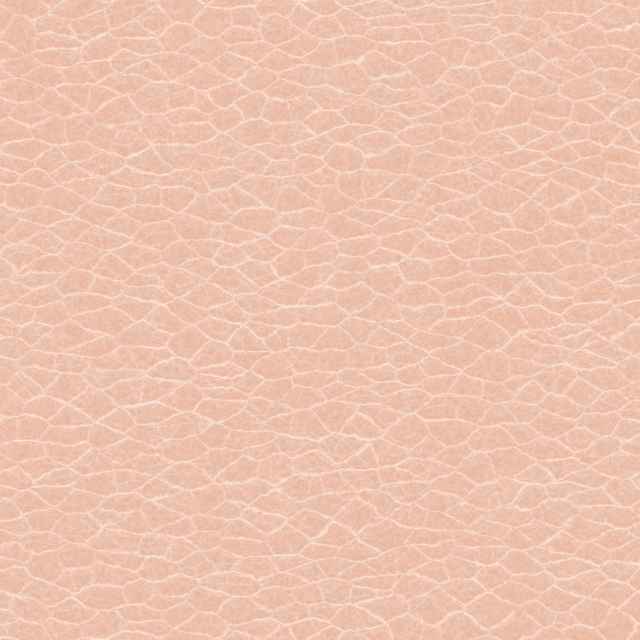
Reproduce this texture procedurally as a WebGL 2 fragment shader.

```glsl
#version 300 es
precision highp float;
// Pale pink grained leather: flat diamond cells parted by light embossed creases.

#define CELL_SIZE vec2(0.080, 0.043)
#define FINE_SCALE 0.56
#define JITTER 0.78
#define CREASE_WIDTH 0.0017
#define CREASE_GAIN 0.72
#define FINE_GAIN 0.30
#define RIM_GAIN 0.20
#define GRAIN_GAIN 0.42
#define BASE_TONE 0.10
#define HIDE_COLOR vec3(0.920, 0.730, 0.640)
#define LIGHT_COLOR vec3(0.985, 0.868, 0.812)

uniform vec2 u_resolution;
out vec4 fragColor;

vec2 hash2(vec2 p) {
    vec3 h = fract(vec3(p.xyx) * vec3(0.1031, 0.1030, 0.0973));
    h += dot(h, h.yzx + 33.33);
    return fract((h.xx + h.yz) * h.zy);
}

// Two independent channels of smooth value noise.
vec2 noise2(vec2 p) {
    vec2 i = floor(p), f = fract(p);
    f = f * f * (3.0 - 2.0 * f);
    return mix(mix(hash2(i), hash2(i + vec2(1, 0)), f.x),
               mix(hash2(i + vec2(0, 1)), hash2(i + vec2(1, 1)), f.x), f.y);
}

vec2 seedPoint(vec2 id) {
    return 0.5 + JITTER * (hash2(id + 200.0) - 0.5);
}

// Voronoi on a diamond lattice.
// x: distance to the nearest crease, y: vertical part of the direction to it.
vec2 creaseField(vec2 p, vec2 size) {
    vec2 s = p / size;
    vec2 q = vec2(s.x + s.y, s.y - s.x);
    vec2 id = floor(q), f = fract(q);
    vec2 nearestCell = vec2(0.0), nearest = vec2(0.0);
    float best = 8.0;
    for (int y = -1; y <= 1; y++)
    for (int x = -1; x <= 1; x++) {
        vec2 cell = vec2(x, y);
        vec2 r = cell + seedPoint(id + cell) - f;
        if (dot(r, r) < best) {
            best = dot(r, r);
            nearest = r;
            nearestCell = cell;
        }
    }
    vec2 field = vec2(1.0, 0.0);
    for (int y = -2; y <= 2; y++)
    for (int x = -2; x <= 2; x++) {
        vec2 cell = nearestCell + vec2(x, y);
        vec2 r = cell + seedPoint(id + cell) - f;
        vec2 across = r - nearest;
        if (dot(across, across) > 0.0001) {
            vec2 n = normalize(across);
            vec2 slope = vec2(n.x - n.y, n.x + n.y) / size;
            float d = dot(0.5 * (r + nearest), n) / length(slope);
            if (d < field.x) field = vec2(d, normalize(slope).y);
        }
    }
    return field;
}

float creaseLine(float d, float width, float pixel) {
    return 1.0 - smoothstep(width - 0.5 * pixel - 0.5 * width,
                            width + 0.5 * pixel + 0.5 * width, d);
}

void main() {
    vec2 p = gl_FragCoord.xy / u_resolution.y;
    float pixel = 1.0 / u_resolution.y;

    // Bend the lattice so creases wander and fray.
    vec2 bent = p + 0.020 * (noise2(p * vec2(9.0, 14.0)) - 0.5)
                  + 0.008 * (noise2(p * 37.0 + 5.0) - 0.5)
                  + 0.0032 * (noise2(p * 130.0 + 9.0) - 0.5);

    // Main creases: brightest where they run level, uneven along their length.
    vec2 main1 = creaseField(bent, CELL_SIZE);
    vec2 wear = noise2(p * 32.0 + 17.0);
    float level = mix(0.45, 1.0, main1.y * main1.y);
    float crease = creaseLine(main1.x, CREASE_WIDTH, pixel) * level * mix(0.45, 1.15, wear.x);

    // Domed cells: lit upper rim, faint shade along the lower rim.
    float rim = exp(-main1.x / 0.0045) * (0.5 + main1.y);

    // Finer, fainter creases that come and go inside the cells.
    vec2 fine = creaseField(bent * 1.03 + 3.7, CELL_SIZE * FINE_SCALE);
    float fineCrease = creaseLine(fine.x, CREASE_WIDTH * 0.8, pixel)
                     * smoothstep(0.2, 0.75, wear.y);
    float wrinkle = 1.0 - smoothstep(0.0, 0.10, abs(noise2(bent * vec2(70.0, 95.0)).x - 0.5));

    // Pore grain in two sizes, with a soft broad drift.
    vec2 grain = noise2(p * 390.0) - 0.5;
    vec2 mottle = noise2(p * 170.0 + 31.0) - 0.5;
    float drift = noise2(p * 5.0 + 2.0).x - 0.5;

    float tone = BASE_TONE + CREASE_GAIN * crease + FINE_GAIN * fineCrease
               + RIM_GAIN * rim + 0.10 * wrinkle
               + GRAIN_GAIN * (grain.x + 0.6 * mottle.x) + 0.06 * drift;
    vec3 color = mix(HIDE_COLOR, LIGHT_COLOR, clamp(tone, -0.12, 1.12));

    // Cooler, greyer flecks.
    float fleck = smoothstep(-0.05, 0.35, grain.y + 0.5 * mottle.y);
    color += fleck * vec3(-0.018, 0.002, 0.008);
    fragColor = vec4(color, 1.0);
}
```
